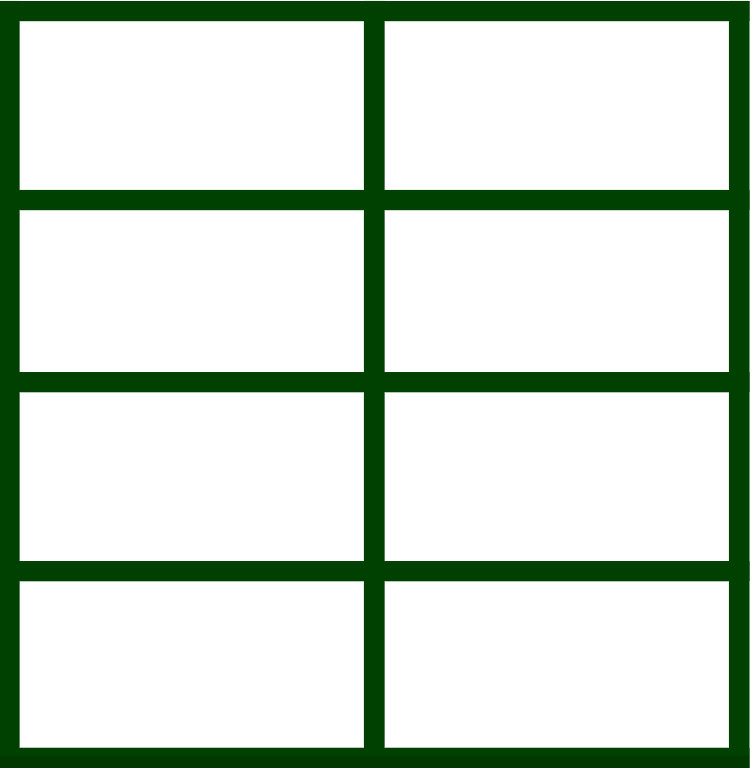
Give the GLSL for this pattern, as a WebGL 1 fragment shader.

```glsl
precision highp float;
// Dark green lattice framing two columns by four rows of white panes.
// Bars are box-filtered bands at a regular pitch; the two middle rails sit
// slightly off pitch, and the lowest rail darkens toward its foot.

uniform vec2 u_resolution;

const vec3 PANE_COLOR = vec3(1.0);
const vec3 BAR_COLOR = vec3(0.0, 0.25, 0.0);
const vec3 FOOT_COLOR = vec3(0.0, 0.22, 0.0);

const int COLUMNS = 2;
const int ROWS = 4;
const vec2 FIRST_BAR = vec2(0.0123, 0.0132);  // centre of the left and bottom bars
const vec2 PITCH = vec2(0.4854, 0.2431);      // spacing between bar centres
const vec2 HALF_WIDTH = vec2(0.0138, 0.0132); // half thickness of stiles and rails
const vec2 FRAME_END = vec2(0.9970, 0.9988);  // outer right and top limits
const float RAIL_SHIFT = 0.0030;              // drift of the middle rails
const float FOOT_HEIGHT = 0.0180;
const float FOOT_SOFTNESS = 0.0040;

// Fraction of a pixel lying inside an edge; distance is positive inside.
float coverage(float insideDistance, float pixel) {
  return clamp(insideDistance / pixel + 0.5, 0.0, 1.0);
}

float band(float position, float center, float halfWidth, float pixel) {
  return coverage(halfWidth - abs(position - center), pixel);
}

// Raises rail 2 and lowers rail 3, leaving the others on pitch.
float railOffset(float index) {
  float raised = max(1.0 - abs(index - 2.0), 0.0);
  float lowered = max(1.0 - abs(index - 3.0), 0.0);
  return RAIL_SHIFT * (raised - lowered);
}

float lattice(vec2 uv, vec2 pixel) {
  float bars = 0.0;
  // Vertical stiles
  for (int i = 0; i <= COLUMNS; i++) {
    float center = FIRST_BAR.x + float(i) * PITCH.x;
    bars = max(bars, band(uv.x, center, HALF_WIDTH.x, pixel.x));
  }
  // Horizontal rails
  for (int i = 0; i <= ROWS; i++) {
    float index = float(i);
    float center = FIRST_BAR.y + index * PITCH.y + railOffset(index);
    bars = max(bars, band(uv.y, center, HALF_WIDTH.y, pixel.y));
  }
  // Thin pale margin beyond the right and top of the frame
  float inFrame = coverage(FRAME_END.x - uv.x, pixel.x)
                * coverage(FRAME_END.y - uv.y, pixel.y);
  return bars * inFrame;
}

void main() {
  vec2 pixel = 1.0 / u_resolution;
  vec2 uv = gl_FragCoord.xy * pixel;

  float foot = 1.0 - smoothstep(FOOT_HEIGHT - FOOT_SOFTNESS, FOOT_HEIGHT, uv.y);
  vec3 barColor = mix(BAR_COLOR, FOOT_COLOR, foot);
  gl_FragColor = vec4(mix(PANE_COLOR, barColor, lattice(uv, pixel)), 1.0);
}
```
